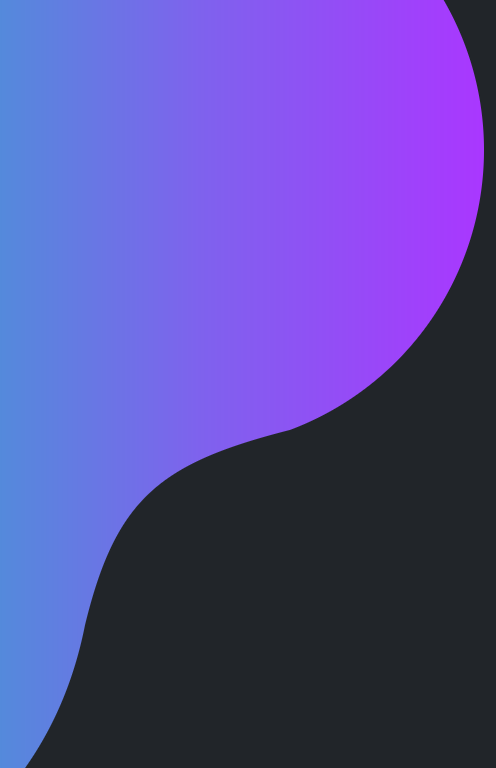
Reproduce this background procedurally as a Shadertoy shader.

```glsl
const vec3 BACKDROP = vec3(0.130, 0.146, 0.161);
const vec3 BLUE = vec3(0.330, 0.540, 0.860);
const vec3 INDIGO = vec3(0.495, 0.385, 0.930);
const vec3 VIOLET = vec3(0.665, 0.215, 1.000);
const float INDIGO_X = 0.260;
const float VIOLET_X = 0.630;

// Lengths are fractions of the canvas height
const vec2 LOBE_CENTER = vec2(0.2409, 0.8047);
const float LOBE_RADIUS = 0.3893;
const vec2 LOBE_JOIN = vec2(0.3780, 0.4403);
const vec2 NECK_A = vec2(0.2083, 0.3971);
const vec2 NECK_B = vec2(0.1510, 0.3516);
const vec2 TAIL_JOIN = vec2(0.1107, 0.1862);
const vec2 TAIL_A = vec2(0.0968, 0.1159);
const vec2 TAIL_B = vec2(0.0707, 0.0538);
const vec2 TAIL_END = vec2(0.0326, 0.0);

vec2 bezier(vec2 a, vec2 b, vec2 c, vec2 d, float t) {
    float s = 1.0 - t;
    return s * s * s * a + 3.0 * s * s * t * b + 3.0 * s * t * t * c + t * t * t * d;
}

vec2 bezierSlope(vec2 a, vec2 b, vec2 c, vec2 d, float t) {
    float s = 1.0 - t;
    return 3.0 * (s * s * (b - a) + 2.0 * s * t * (c - b) + t * t * (d - c));
}

// Approximate signed distance to a curve that falls in y, positive on its left
float leftOfCurve(vec2 p, vec2 a, vec2 b, vec2 c, vec2 d) {
    float low = 0.0, high = 1.0;
    for (int i = 0; i < 18; i++) {
        float mid = 0.5 * (low + high);
        if (bezier(a, b, c, d, mid).y > p.y) low = mid;
        else high = mid;
    }
    float t = 0.5 * (low + high);
    vec2 tangent = normalize(bezierSlope(a, b, c, d, t));
    return (bezier(a, b, c, d, t).x - p.x) * abs(tangent.y);
}

// Round lobe above, concave neck and convex tail below
float blobInside(vec2 p) {
    if (p.y > LOBE_JOIN.y) {
        float lobe = LOBE_RADIUS - length(p - LOBE_CENTER);
        return p.x < LOBE_CENTER.x ? 1.0 : lobe;
    }
    if (p.y > TAIL_JOIN.y) return leftOfCurve(p, LOBE_JOIN, NECK_A, NECK_B, TAIL_JOIN);
    return leftOfCurve(p, TAIL_JOIN, TAIL_A, TAIL_B, TAIL_END);
}

vec3 blobColor(float x) {
    vec3 color = mix(BLUE, INDIGO, clamp(x / INDIGO_X, 0.0, 1.0));
    return mix(color, VIOLET, clamp((x - INDIGO_X) / (VIOLET_X - INDIGO_X), 0.0, 1.0));
}

void mainImage(out vec4 fragColor, in vec2 fragCoord) {
    vec2 p = fragCoord / iResolution.y;
    float coverage = clamp(blobInside(p) * iResolution.y + 0.5, 0.0, 1.0);
    fragColor = vec4(mix(BACKDROP, blobColor(p.x), coverage), 1.0);
}
```
